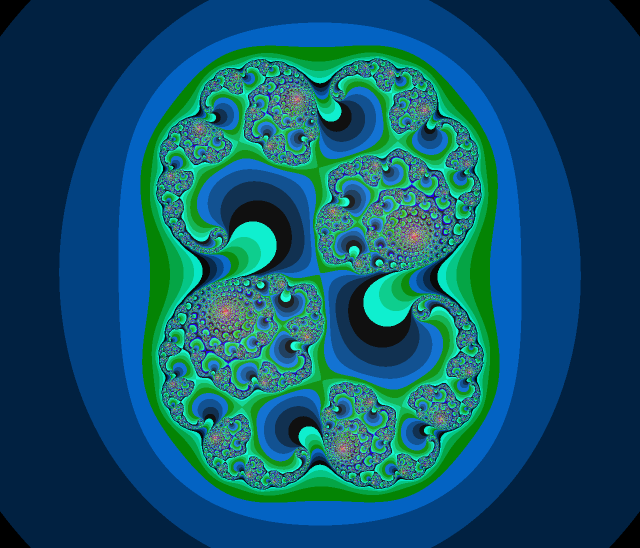
Give the GLSL for this background, as a WebGL 1 fragment shader.

```glsl
precision highp float;

uniform vec2 u_resolution;

const vec2 JULIA_C = vec2(0.285, 0.01);
const vec2 VIEW_CENTER = vec2(0.0, 0.0);
const float VIEW_HEIGHT = 2.752;
const float BAILOUT = 2.0;
const int MAX_STEPS = 256;
const int SAMPLES = 2; // per axis
const vec3 CHANNEL_STEP = vec3(1.0, 33.0, 65.0);
const vec3 CORE_COLOR = vec3(0.78, 0.1, 0.2);

// Each channel climbs at its own rate and wraps around
vec3 bandColor(float steps) {
    return mod(steps * CHANNEL_STEP, 256.0) / 255.0;
}

vec2 complexSquare(vec2 z) {
    return vec2(z.x * z.x - z.y * z.y, 2.0 * z.x * z.y);
}

// Escape-time bands of z -> z^2 + c
vec3 juliaColor(vec2 z) {
    for (int i = 0; i < MAX_STEPS; i++) {
        if (dot(z, z) > BAILOUT * BAILOUT) return bandColor(float(i));
        z = complexSquare(z) + JULIA_C;
    }
    return CORE_COLOR;
}

void main() {
    float unitsPerPixel = VIEW_HEIGHT / u_resolution.y;
    vec3 color = vec3(0.0);

    // Average a small grid of samples to smooth the band edges
    for (int j = 0; j < SAMPLES; j++) {
        for (int i = 0; i < SAMPLES; i++) {
            vec2 jitter = (vec2(float(i), float(j)) + 0.5) / float(SAMPLES) - 0.5;
            vec2 offset = gl_FragCoord.xy + jitter - 0.5 * u_resolution;
            color += juliaColor(VIEW_CENTER + offset * unitsPerPixel);
        }
    }
    gl_FragColor = vec4(color / float(SAMPLES * SAMPLES), 1.0);
}
```
